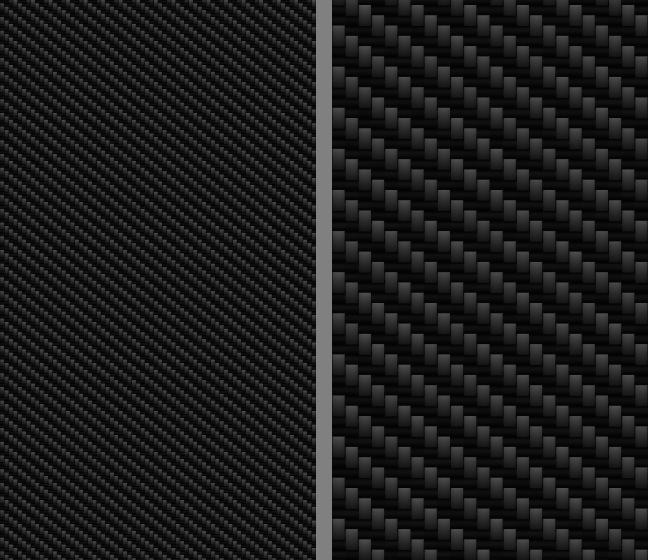
Left, the full canvas; right, a detail of the centre.
Give the GLSL for this texture, as a Shadertoy shader.

```glsl
// Dark carbon-fibre 2/2 twill: light upright threads sit side by side and step
// down to the right, four columns per repeat, leaving dark diagonal bands of
// horizontal threads. Boxes with shading ramps and small hashed shade changes.

const float TWILL = 4.0;                       // columns per diagonal repeat
const float REPEATS_ACROSS = 18.0;
const float REPEATS_DOWN = 41.0;               // on a 9:16 canvas
const float COLUMNS = TWILL * REPEATS_ACROSS;
const float REPEAT = COLUMNS * 16.0 / 9.0 / REPEATS_DOWN;  // in column widths
const vec2 WARP_SIZE = vec2(0.92, 0.51 * REPEAT);
const vec3 BASE = vec3(0.012);
const vec3 WARP_LIGHT = vec3(0.31);
const vec3 WARP_DARK = vec3(0.08);
const vec3 WEFT_LIGHT = vec3(0.06);

float hash(vec2 p) {
    return fract(sin(dot(p, vec2(127.1, 311.7))) * 43758.5453);
}

float boxDistance(vec2 p, vec2 halfSize) {
    vec2 d = abs(p) - halfSize;
    return length(max(d, 0.0)) + min(max(d.x, d.y), 0.0);
}

float coverage(float distance, float pixel) {
    return clamp(0.5 - distance / pixel, 0.0, 1.0);
}

// Horizontal threads: one per twill step, each a soft crest between black seams.
vec3 weft(vec2 p) {
    float along = p.y * TWILL / REPEAT;
    float across = fract(along);
    float crest = smoothstep(0.0, 0.35, across) * (1.0 - smoothstep(0.4, 1.0, across));
    float shade = 0.85 + 0.3 * hash(vec2(floor(p.x), floor(along)));
    return mix(BASE, WEFT_LIGHT * shade, crest);
}

// Upright threads: returns colour in rgb and coverage in a.
vec4 warp(vec2 p, float pixel) {
    float column = floor(p.x);
    float phase = p.y / REPEAT - column / TWILL;
    vec2 cell = vec2(fract(p.x) - 0.5, (fract(phase) - 0.5) * REPEAT);
    float mask = coverage(boxDistance(cell, 0.5 * WARP_SIZE), pixel);
    float down = clamp(cell.y / WARP_SIZE.y + 0.5, 0.0, 1.0);
    float shade = 0.95 + 0.1 * hash(vec2(column, floor(phase)));
    float rounding = 1.0 - 0.15 * pow(abs(cell.x) / (0.5 * WARP_SIZE.x), 2.0);
    vec3 color = mix(WARP_LIGHT, WARP_DARK, pow(down, 0.8));
    return vec4(color * shade * rounding, mask);
}

void mainImage(out vec4 fragColor, in vec2 fragCoord) {
    // Column units, with y running down from the top edge.
    vec2 p = vec2(fragCoord.x, iResolution.y - fragCoord.y) * COLUMNS / iResolution.x;
    float pixel = COLUMNS / iResolution.x;

    vec4 thread = warp(p, pixel);
    vec3 color = mix(weft(p), thread.rgb, thread.a);
    fragColor = vec4(color, 1.0);
}
```
